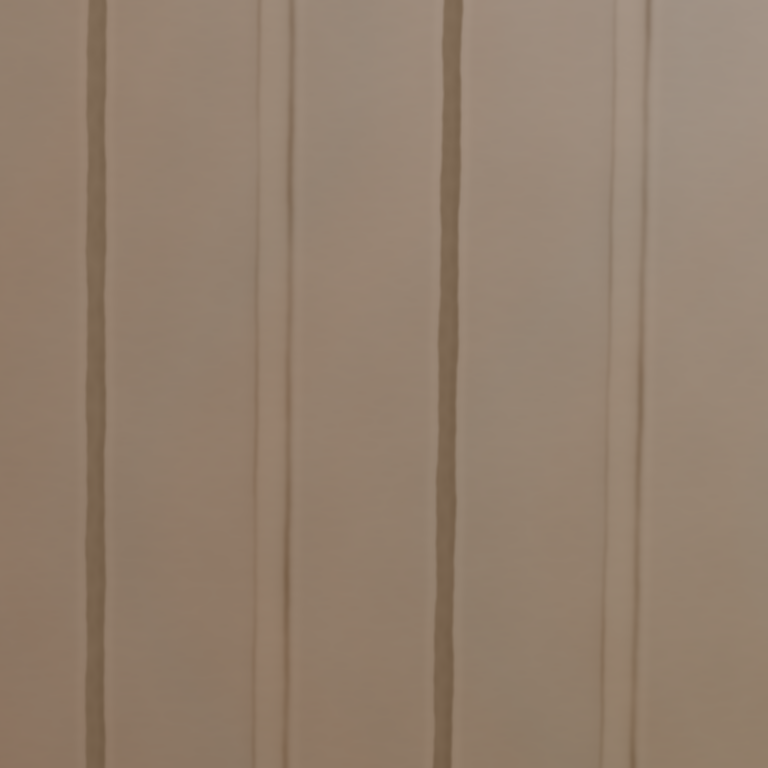
This texture is drawn by a Shadertoy shader. Its source:

```glsl
const vec3 LOWER_LEFT  = vec3(0.545, 0.455, 0.380);
const vec3 LOWER_RIGHT = vec3(0.565, 0.490, 0.410);
const vec3 UPPER_LEFT  = vec3(0.580, 0.500, 0.430);
const vec3 UPPER_RIGHT = vec3(0.640, 0.580, 0.530);
const vec3 GROOVE_LOW  = vec3(0.465, 0.380, 0.295);
const vec3 GROOVE_HIGH = vec3(0.500, 0.418, 0.335);

vec2 hash2(vec2 p) {
    p = vec2(dot(p, vec2(127.1, 311.7)), dot(p, vec2(269.5, 183.3)));
    return fract(sin(p) * 43758.5);
}

// Distance to the nearest scattered cell point
float cellular(vec2 p) {
    vec2 cell = floor(p), f = fract(p);
    float nearest = 2.0;
    for (int j = -1; j <= 1; j++)
        for (int i = -1; i <= 1; i++) {
            vec2 offset = vec2(i, j);
            nearest = min(nearest, length(offset + hash2(cell + offset) - f));
        }
    return nearest;
}

// Layered sines for hand-worn edges, about -1 to 1
float waver(float t, float seed) {
    float sum = 0.0, amplitude = 0.5;
    for (int i = 0; i < 4; i++) {
        sum += amplitude * sin(t + seed);
        t *= 2.17;
        seed *= 1.7;
        amplitude *= 0.55;
    }
    return sum;
}

// Soft-edged vertical band between two borders
float band(float x, float left, float right, float blur) {
    return smoothstep(left - blur, left + blur, x)
         * (1.0 - smoothstep(right - blur, right + blur, x));
}

// Soft bell-shaped line
float softLine(float x, float width) {
    return exp(-x * x / (width * width));
}

// Paint sheen and faint uneven patches
vec3 paint(vec2 uv) {
    vec3 color = mix(mix(LOWER_LEFT, LOWER_RIGHT, uv.x),
                     mix(UPPER_LEFT, UPPER_RIGHT, uv.x), uv.y);
    float patches = cellular(uv * vec2(9.0, 7.0)) - 0.5;
    float brushing = cellular(uv * vec2(32.0, 75.0)) - 0.5;
    float warmth = waver(uv.x * 13.0 + 2.0 * sin(uv.y * 5.0), 1.3);
    color += 0.010 * patches + 0.006 * brushing;
    return color + 0.006 * warmth * vec3(1.0, -0.2, -0.7);
}

// Narrow seam whose depth fades along its length
vec3 seam(vec3 color, float x, float y, float width, float depth, float seed) {
    float wear = 0.75 + 0.35 * waver(y * 11.0, seed);
    float center = x - 0.0012 * waver(y * 24.0, seed);
    float shade = softLine(center, width) + 0.22 * softLine(center + 0.004, 0.010);
    return color - depth * wear * shade * vec3(0.9, 1.0, 1.1);
}

void mainImage(out vec4 fragColor, in vec2 fragCoord) {
    vec2 uv = fragCoord / iResolution.xy;
    float blur = max(0.0026, 1.0 / iResolution.x);

    // Boards lean and widen slightly toward the top
    float pitch = mix(0.452, 0.464, uv.y);
    float start = 0.124 + 0.002 * uv.y;
    float board = floor((uv.x - start) / pitch + 0.25);
    float x = uv.x - start - board * pitch;
    float seed = 2.3 + board * 4.1;

    vec3 color = paint(uv);

    // Rounded bead between two fine seams
    float leftSeam = 0.456 * pitch, rightSeam = 0.548 * pitch;
    color += 0.013 * band(x, leftSeam, rightSeam, 0.009) * vec3(1.1, 1.0, 0.8);
    color = seam(color, x - leftSeam, uv.y, 0.0034, 0.050, seed);
    color = seam(color, x - rightSeam, uv.y, 0.0046, 0.088, seed + 2.6);
    color += 0.012 * softLine(x - rightSeam - 0.012, 0.007);

    // Wide groove with ragged sides and pale lips
    float left = -0.0120 + 0.0017 * waver(uv.y * 31.0, seed);
    float right = 0.0120 + 0.0017 * waver(uv.y * 27.0, seed + 5.0);
    color += 0.014 * (softLine(x - left + 0.007, 0.006) + softLine(x - right - 0.007, 0.006));
    vec3 groove = mix(GROOVE_LOW, GROOVE_HIGH, uv.y);
    groove += 0.022 * (cellular(uv * vec2(70.0, 38.0)) - 0.5);
    groove -= 0.018 * softLine(x - right + 0.004, 0.005);
    color = mix(color, groove, 0.96 * band(x, left, right, blur));

    fragColor = vec4(color, 1.0);
}
```
